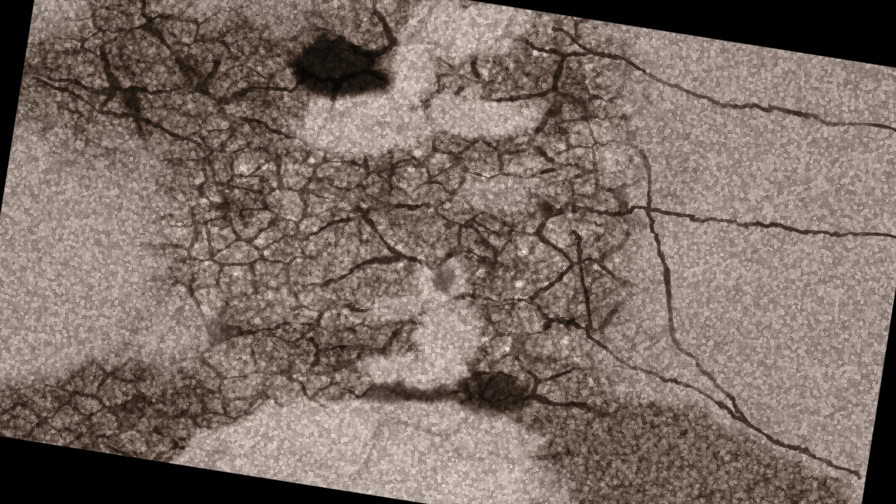
This texture is drawn by a Shadertoy shader. Its source:

```glsl
// Weathered, cracked asphalt on a tilted rectangle against black.
// Soft ellipses lay out worn ground, pale patches and holes; cellular noise
// adds grain, stones and crack webs, and layered sines roughen every outline.

const float TILT = 0.157;
const vec3 WARM_SHIFT = vec3(0.0, 0.056, 0.088);
const int CRACKS = 12;
// Long cracks, each as start and end point
const vec4 CRACK_LINES[CRACKS] = vec4[CRACKS](
    vec4(0.245, 0.083, 0.50, 0.072), vec4(0.50, 0.072, 0.89, 0.025),
    vec4(0.39, 0.20, 0.40, 0.07),    vec4(0.40, 0.07, 0.455, -0.18),
    vec4(0.455, -0.18, 0.60, -0.34), vec4(0.60, -0.34, 0.82, -0.45),
    vec4(0.255, 0.04, 0.28, -0.17),  vec4(0.28, -0.17, 0.60, -0.34),
    vec4(0.20, 0.45, 0.50, 0.305),   vec4(0.50, 0.305, 0.89, 0.24),
    vec4(-0.82, 0.34, -0.50, 0.22),  vec4(-0.50, 0.22, -0.40, 0.05));

vec2 hash2(vec2 p) {
    vec3 h = fract(p.xyx * vec3(0.1031, 0.1030, 0.0973));
    h += dot(h, h.yzx + 33.33);
    return fract((h.xx + h.yz) * h.zy);
}

// Layered sines, roughly -1 to 1
float waves(vec2 p) {
    float sum = 0.0, amp = 0.5;
    for (int i = 0; i < 5; i++) {
        p = mat2(0.8, 0.6, -0.6, 0.8) * p + 0.7 * sin(p.yx * 0.9) + 1.7;
        sum += amp * sin(p.x) * cos(p.y);
        p *= 1.9;
        amp *= 0.62;
    }
    return sum;
}

// Cellular noise: nearest distance, gap to the second nearest, cell value
vec3 cells(vec2 p) {
    vec2 base = floor(p);
    float near = 9.0, second = 9.0, id = 0.0;
    for (int y = -1; y <= 1; y++)
    for (int x = -1; x <= 1; x++) {
        vec2 cell = base + vec2(x, y);
        vec2 rnd = hash2(cell + 200.0);
        float d = length(cell + rnd - p);
        if (d < near) {
            second = near;
            near = d;
            id = hash2(cell + 371.0).x;
        } else second = min(second, d);
    }
    return vec3(near, second - near, id);
}

float blob(vec2 p, vec2 center, vec2 radius, float rough, float soft) {
    float d = length((p - center) / radius) - 1.0 + rough;
    return 1.0 - smoothstep(-soft, soft, d);
}

float segment(vec2 p, vec2 a, vec2 b) {
    vec2 ab = b - a;
    return length(p - a - ab * clamp(dot(p - a, ab) / dot(ab, ab), 0.0, 1.0));
}

// Crack web along the cell borders, of a given width in canvas units
float web(vec2 p, float scale, float width) {
    float border = cells(p * vec2(0.8, 1.2) * scale).y * 0.5 / scale;
    return 1.0 - smoothstep(width * 0.3, width, border);
}

float longCracks(vec2 p, float width) {
    float d = 9.0;
    for (int i = 0; i < CRACKS; i++)
        d = min(d, segment(p, CRACK_LINES[i].xy, CRACK_LINES[i].zw));
    return 1.0 - smoothstep(width * 0.3, width, d);
}

float palePatches(vec2 p, float r) {
    float m = blob(p, vec2(0.03, 0.44), vec2(0.11, 0.06), r, 0.2);
    m = max(m, blob(p, vec2(-0.08, 0.36), vec2(0.045, 0.08), r, 0.2));
    m = max(m, blob(p, vec2(-0.18, 0.255), vec2(0.15, 0.06), r, 0.2));
    m = max(m, blob(p, vec2(0.07, 0.27), vec2(0.11, 0.042), r, 0.25));
    m = max(m, blob(p, vec2(-0.02, -0.06), vec2(0.055, 0.05), r, 0.25));
    m = max(m, blob(p, vec2(-0.01, -0.16), vec2(0.055, 0.11), r, 0.2));
    m = max(m, blob(p, vec2(-0.07, -0.24), vec2(0.10, 0.035), r, 0.25));
    m = max(m, blob(p, vec2(-0.11, -0.115), vec2(0.06, 0.018), r, 0.4));
    m = max(m, 0.6 * blob(p, vec2(0.10, 0.12), vec2(0.08, 0.04), r, 0.4));
    return max(m, blob(p, vec2(-0.17, -0.43), vec2(0.37, 0.15), r * 0.4, 0.07));
}

void mainImage(out vec4 fragColor, in vec2 fragCoord) {
    vec2 p = (fragCoord - 0.5 * iResolution.xy) / iResolution.y;
    float rough = waves(p * 22.0);
    float broad = waves(p * 7.0 + 4.0);
    vec2 bent = p + 0.016 * vec2(waves(p * 18.0 + 9.0), rough);

    // Ground zones
    float worn = blob(p, vec2(-0.08, 0.03), vec2(0.46, 0.55), broad * 0.4, 0.3);
    float stain = blob(p, vec2(-0.52, 0.37), vec2(0.45, 0.15), broad * 0.5, 0.5);
    stain = max(stain, blob(p, vec2(-0.68, -0.33), vec2(0.26, 0.10), broad * 0.5, 0.4));
    vec2 sheared = p + vec2(0.0, 0.34 * p.x);
    float gravel = blob(sheared, vec2(0.50, -0.30), vec2(0.37, 0.14), rough * 0.2, 0.12);
    float pale = palePatches(bent, rough * 0.45);
    float rubble = max(max(worn, stain), gravel) * (1.0 - pale);

    // Tone of the ground, slabs and patches
    vec3 slab = cells(bent * vec2(9.0, 12.0));
    float tone = 0.62 + 0.03 * broad;
    tone = mix(tone, 0.50 + 0.16 * (slab.z - 0.5) + 0.10 * rough, worn);
    tone = mix(tone, 0.37 + 0.12 * rough, stain * 0.85);
    tone = mix(tone, 0.41, gravel);
    tone = mix(tone, 0.73 + 0.05 * rough, pale * 0.92);

    // Grain, gravel and scattered pebbles
    vec3 fine = cells(p * 150.0);
    vec3 coarse = cells(p * 80.0);
    vec3 pebble = cells(p * 42.0 + 7.0);
    tone += (fine.z - 0.5) * 0.21 + (0.45 - fine.x) * 0.10;
    tone += ((coarse.z - 0.5) * 0.14 + (0.45 - coarse.x) * 0.22) * (0.25 + 0.75 * rubble);
    tone += 0.17 * step(0.88, pebble.z) * smoothstep(0.42, 0.25, pebble.x) * worn * (1.0 - pale);

    // Cracks, broken up by the sines
    float broken = smoothstep(-0.35, 0.25, waves(p * 11.0 + 20.0));
    float crack = web(bent, 8.0, 0.007) * broken * max(worn, stain);
    crack = max(crack, 0.7 * web(bent + 3.0, 19.0, 0.005) * (1.0 - broken * 0.6) * rubble * (1.0 - gravel));
    crack *= 1.0 - 0.75 * pale;
    crack = max(crack, longCracks(bent, 0.0065) * (0.6 + 0.4 * broken));
    tone *= 1.0 - 0.62 * crack;

    // Holes
    float hole = blob(bent, vec2(-0.21, 0.36), vec2(0.115, 0.05), rough * 0.4, 0.25);
    hole = max(hole, 0.8 * blob(bent, vec2(0.09, -0.275), vec2(0.08, 0.045), rough * 0.6, 0.35));
    hole = max(hole, 0.7 * blob(bent, vec2(-0.08, -0.28), vec2(0.13, 0.018), rough, 0.5));
    hole = max(hole, 0.55 * blob(bent, vec2(-0.01, -0.05), vec2(0.027, 0.025), rough * 0.3, 0.3));
    tone *= 1.0 - 0.75 * hole;

    // Warm tint, then the tilted frame
    vec3 color = vec3(tone) - WARM_SHIFT * smoothstep(0.0, 0.3, tone);
    color -= vec3(0.0, 0.008, 0.02) * rubble;
    float c = cos(TILT), s = sin(TILT);
    vec2 q = abs(mat2(c, s, -s, c) * p);
    vec2 inset = 0.5 * iResolution.xy / iResolution.y - q;
    float pixel = 1.0 / iResolution.y;
    float frame = smoothstep(-pixel, pixel, min(inset.x, inset.y));
    fragColor = vec4(clamp(color, 0.0, 1.0) * frame, 1.0);
}
```
